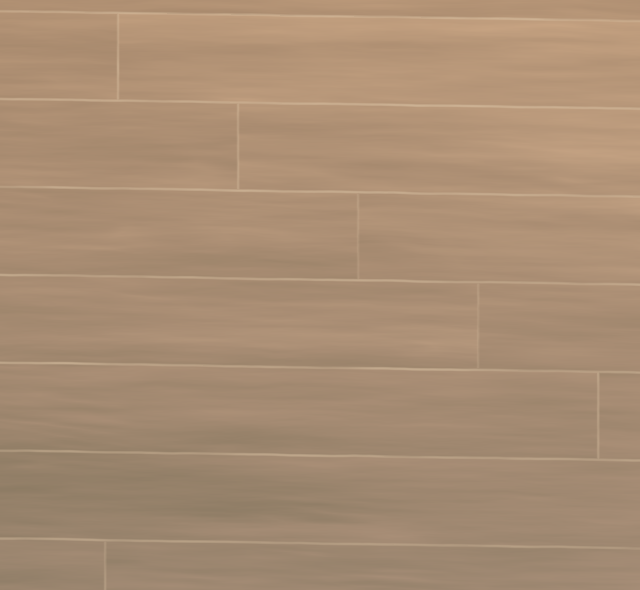
A WebGL 1 fragment shader for this texture:

```glsl
precision highp float;

uniform vec2 u_resolution;

// Colours
const vec3 DARK_WOOD = vec3(0.60, 0.51, 0.41);
const vec3 MID_WOOD = vec3(0.66, 0.55, 0.45);
const vec3 LIGHT_WOOD = vec3(0.72, 0.60, 0.49);
const vec3 SEAM_COLOR = vec3(0.83, 0.73, 0.61);
const vec3 WARM_TINT = vec3(0.025, 0.0, -0.025);

// Layout, in canvas heights
const float ROW_PITCH = 0.149;
const float FIRST_SEAM = 0.0184;
const float SEAM_SLOPE = 0.0157;
const float PLANK_LENGTH = 1.243;
const float FIRST_JOINT = 0.200;
const float JOINT_STEP = 0.2035;
const float SEAM_HALF_WIDTH = 0.0019;
const float SEAM_WOBBLE = 0.0022;

// Strengths
const float PLANK_VARIATION = 0.24;
const float GRAIN_STRENGTH = 0.85;
const float STREAK_STRENGTH = 0.40;
const float WISP_STRENGTH = 0.32;
const float SHADOW_STRENGTH = 0.16;

float hash(vec2 p) {
    return fract(sin(dot(p, vec2(127.1, 311.7))) * 43758.5453);
}

float noise(vec2 p) {
    vec2 cell = floor(p);
    vec2 f = fract(p);
    f = f * f * (3.0 - 2.0 * f);
    return mix(mix(hash(cell), hash(cell + vec2(1.0, 0.0)), f.x),
               mix(hash(cell + vec2(0.0, 1.0)), hash(cell + vec2(1.0, 1.0)), f.x), f.y);
}

float fbm(vec2 p) {
    float sum = 0.0;
    float amplitude = 0.5;
    for (int i = 0; i < 4; i++) {
        sum += amplitude * noise(p);
        p = p * 2.03 + vec2(17.3, 9.1);
        amplitude *= 0.5;
    }
    return sum / 0.9375;
}

float line(float offset, float pixel) {
    return 1.0 - smoothstep(SEAM_HALF_WIDTH * 0.2, SEAM_HALF_WIDTH + pixel, abs(offset));
}

// Signed distance from the nearest whole number
float nearest(float v) {
    return v - floor(v + 0.5);
}

// Lengthwise grain: broad bands, fine streaks and slanted wisps
float woodGrain(vec2 p, vec2 seed) {
    vec2 q = p + seed;
    q.y += 0.016 * (fbm(q * vec2(4.0, 9.0)) - 0.5);
    float bands = fbm(q * vec2(1.7, 24.0)) - 0.5;
    float streaks = fbm(q * vec2(8.0, 110.0)) - 0.5;
    float ridge = 1.0 - abs(2.0 * noise(vec2(q.x * 7.0, (q.y - q.x * 0.09) * 65.0)) - 1.0);
    float patches = smoothstep(0.52, 0.75, fbm(q * vec2(3.5, 13.0)));
    return GRAIN_STRENGTH * bands + STREAK_STRENGTH * streaks
         + WISP_STRENGTH * patches * (ridge - 0.5);
}

void main() {
    float pixel = 1.0 / u_resolution.y;
    vec2 p = gl_FragCoord.xy * pixel;
    float down = 1.0 - p.y - SEAM_SLOPE * p.x;

    // Staggered plank layout
    float wobble = SEAM_WOBBLE * (fbm(vec2(p.x * 18.0, down * 4.0)) - 0.5);
    float across = (down + wobble - FIRST_SEAM) / ROW_PITCH;
    float row = floor(across);
    float along = (p.x + wobble * 0.5 - FIRST_JOINT - JOINT_STEP * row) / PLANK_LENGTH;
    vec2 plank = vec2(floor(along), row);
    float seamOffset = nearest(across) * ROW_PITCH;
    float jointOffset = nearest(along) * PLANK_LENGTH;

    // Room light, plank tone and grain
    float shade = 0.10 + 0.27 * p.x + 0.65 * p.y;
    shade += PLANK_VARIATION * (hash(plank + 3.7) - 0.5);
    vec2 seed = 20.0 * vec2(hash(plank + 11.3), hash(plank + 29.9));
    shade += woodGrain(vec2(p.x, down), seed);

    // Soft shadow on the upper side of each seam
    float shadow = exp(-abs(seamOffset) / 0.006) * (1.0 - smoothstep(-pixel, pixel, seamOffset));
    shade -= SHADOW_STRENGTH * shadow;

    vec3 color = DARK_WOOD
               + (MID_WOOD - DARK_WOOD) * min(shade * 2.0, 1.0)
               + (LIGHT_WOOD - MID_WOOD) * max(shade * 2.0 - 1.0, 0.0);
    color += WARM_TINT * (p.y - 0.5);

    // Pale seams and joints, worn unevenly
    float seamIndex = floor(across + 0.5);
    float seamWear = 0.25 + 0.75 * fbm(vec2(p.x * 9.0, seamIndex * 7.3));
    float jointWear = (0.3 + 0.4 * hash(vec2(row, 5.1))) * (0.6 + 0.5 * noise(vec2(row * 5.7, down * 45.0)));
    float seam = max(line(seamOffset, pixel) * seamWear, line(jointOffset, pixel) * jointWear);
    color = mix(color, SEAM_COLOR * (0.90 + 0.11 * p.y), seam);

    gl_FragColor = vec4(color, 1.0);
}
```
